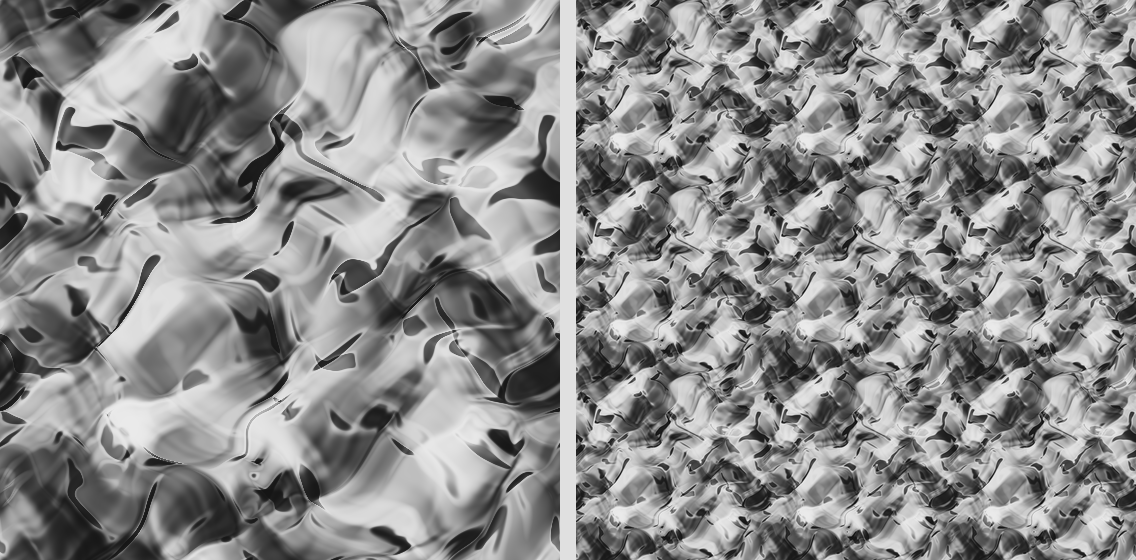
Left, the tile; right, the same tile 3 across and 3 down.
A Shadertoy shader for this texture:

```glsl
// Grey folded relief: soft diagonal plates, crossing streaks and dark slivers, tiling seamlessly.

const vec2 RISING_NORMAL = vec2(0.64, -0.77);  // across the main, rising streaks
const vec2 FALLING_NORMAL = vec2(0.64, 0.77);  // across the falling streaks
const float DARKEST = 0.08;
const float TONE_RANGE = 0.84;

// Integer hash of a cell and a seed, each component in -1..1
vec2 hashGradient(vec2 cell, float seed) {
    uvec3 v = uvec3(ivec3(vec3(cell, seed)) + 512);
    v = v * 1664525u + 1013904223u;
    v.x += v.y * v.z;
    v.y += v.z * v.x;
    v.z += v.x * v.y;
    v ^= v >> 16u;
    v.x += v.y * v.z;
    v.y += v.z * v.x;
    return vec2(v.xy >> 16u) / 32767.5 - 1.0;
}

// Slope of one lattice corner; the cell is wrapped to its twin inside the tile
float cornerSlope(vec2 cell, vec2 offset, mat2 lattice, mat2 toTile, float seed) {
    cell -= lattice * floor(toTile * cell + 1e-4);
    return dot(hashGradient(floor(cell + 0.5), seed), offset);
}

// Gradient noise of unit deviation on a skewed lattice.
// Whole-number rows "along" and "across" make it repeat once per canvas.
float streaks(vec2 p, vec2 along, vec2 across, float seed) {
    mat2 lattice = mat2(along.x, across.x, along.y, across.y);
    mat2 toTile = inverse(lattice);
    vec2 q = lattice * p;
    vec2 cell = floor(q);
    vec2 f = q - cell;
    vec2 s = f * f * f * (f * (f * 6.0 - 15.0) + 10.0);
    vec2 e = vec2(1.0, 0.0);
    float a = cornerSlope(cell, f, lattice, toTile, seed);
    float b = cornerSlope(cell + e.xy, f - e.xy, lattice, toTile, seed);
    float c = cornerSlope(cell + e.yx, f - e.yx, lattice, toTile, seed);
    float d = cornerSlope(cell + e.xx, f - e.xx, lattice, toTile, seed);
    return 5.8 * mix(mix(a, b, s.x), mix(c, d, s.x), s.y);
}

// Gentle swirl of the whole plane
vec2 swirl(vec2 p, vec2 along, float amount, float seed) {
    vec2 across = vec2(-along.y, along.x);
    return amount * vec2(streaks(p, along, across, seed), streaks(p, along, across, seed + 1.0));
}

float risingPlates(vec2 p) {
    return 0.85 * streaks(p, vec2(3, 3), vec2(-6, 7), 11.0)
         + 0.45 * streaks(p, vec2(5, 5), vec2(-14, 17), 12.0);
}

float fallingPlates(vec2 p) {
    return 0.8 * streaks(p, vec2(4, -4), vec2(6, 7), 21.0)
         + 0.5 * streaks(p, vec2(7, -6), vec2(14, 16), 22.0);
}

// Pushing the plane by its own height steepens one side of every plate
vec2 foldPlane(vec2 p) {
    vec2 q = p;
    for (int i = 0; i < 2; i++) {
        q = p + 0.019 * RISING_NORMAL * risingPlates(q)
              + 0.012 * FALLING_NORMAL * fallingPlates(q);
    }
    return q;
}

// Dark lens with a pale rim where the noise peaks
float sliver(float peak) {
    return 0.55 * smoothstep(0.6, 1.3, peak) - 2.3 * smoothstep(1.4, 1.8, peak);
}

float relief(vec2 p) {
    vec2 q = foldPlane(p);

    // Broad patches decide which direction leads
    float weave = smoothstep(-1.2, 1.2, streaks(p, vec2(2, 1), vec2(-1, 2), 31.0));
    float height = mix(0.82, 0.55, weave) * risingPlates(q)
                 + mix(0.28, 0.58, weave) * fallingPlates(q)
                 + 0.32 * streaks(q, vec2(3, 2), vec2(-2, 4), 32.0);

    // Fine fibres, strongest off the bright plates
    float rough = smoothstep(-0.6, 1.3, streaks(q, vec2(5, 3), vec2(-4, 6), 41.0) - 0.5 * height);
    float fibres = 0.6 * streaks(q, vec2(9, 9), vec2(-33, 39), 42.0)
                 + 0.5 * streaks(q, vec2(12, -11), vec2(34, 37), 43.0)
                 + 0.4 * streaks(q, vec2(17, 15), vec2(-19, 23), 44.0);
    height += mix(0.1, 0.5, rough) * fibres;

    // Slivers along both directions
    height += sliver(streaks(q, vec2(6, 6), vec2(-16, 19), 51.0));
    height += 0.7 * sliver(streaks(q, vec2(8, -7), vec2(20, 23), 52.0));
    return height;
}

void mainImage(out vec4 fragColor, in vec2 fragCoord) {
    vec2 p = fragCoord / iResolution.xy;
    p += swirl(p, vec2(4, 1), 0.014, 1.0);
    p += swirl(p, vec2(9, 4), 0.006, 3.0);

    // Soft shoulder keeps plates pale and gutters dark
    float tone = DARKEST + TONE_RANGE / (1.0 + exp(-1.4 * relief(p) - 0.33));
    fragColor = vec4(vec3(tone), 1.0);
}
```
